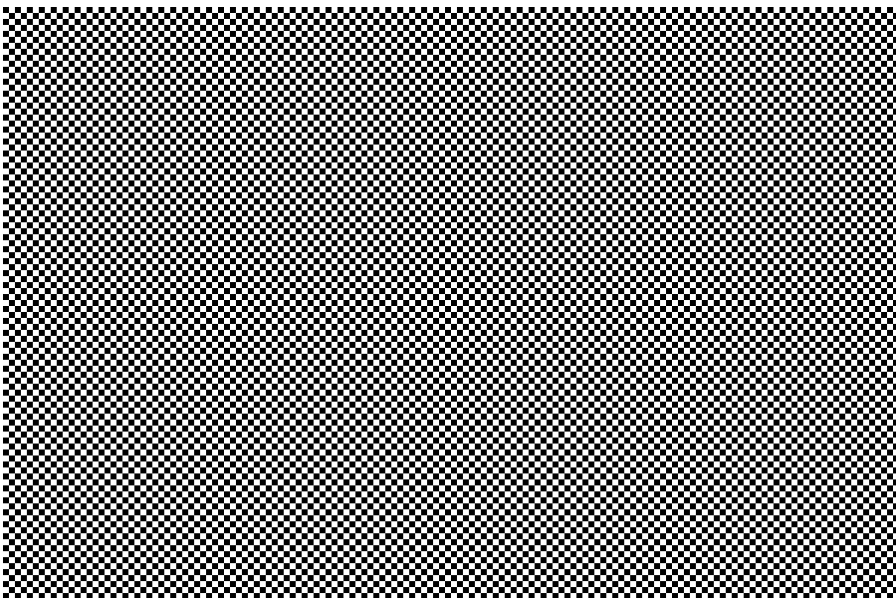
Give the GLSL for this pattern, as a WebGL 2 fragment shader.

```glsl
#version 300 es
precision highp float;
// Fine black and white checkerboard with a thin white margin at left and top.
// Each pixel takes the exact area of black it covers, from the integral
// of a square wave along each axis, so edges stay smooth at any size.

#define CELLS  vec2(150.0, 100.0)  // squares across and down the canvas
#define MARGIN vec2(0.5, 1.17)     // left and top margins, in squares
#define PAPER  vec3(1.0)
#define INK    vec3(0.0)

uniform vec2 u_resolution;
out vec4 fragColor;

// Integral of a wave that is +1 on even squares and -1 on odd ones.
vec2 waveIntegral(vec2 p) {
    return 1.0 - abs(mod(p, 2.0) - 1.0);
}

// Fraction of the box around p, of the given size, that is black.
float checkerCoverage(vec2 p, vec2 size) {
    vec2 low = max(p - 0.5 * size, 0.0);   // nothing is drawn in the margin
    vec2 high = max(p + 0.5 * size, 0.0);
    vec2 inside = (high - low) / size;
    vec2 wave = (waveIntegral(high) - waveIntegral(low)) / size;
    return 0.5 * (inside.x * inside.y + wave.x * wave.y);
}

void main() {
    // Square coordinates, counted from the top left corner of the board
    vec2 uv = gl_FragCoord.xy / u_resolution;
    vec2 p = vec2(uv.x, 1.0 - uv.y) * CELLS - MARGIN;
    vec2 pixelSize = CELLS / u_resolution;

    fragColor = vec4(mix(PAPER, INK, checkerCoverage(p, pixelSize)), 1.0);
}
```
